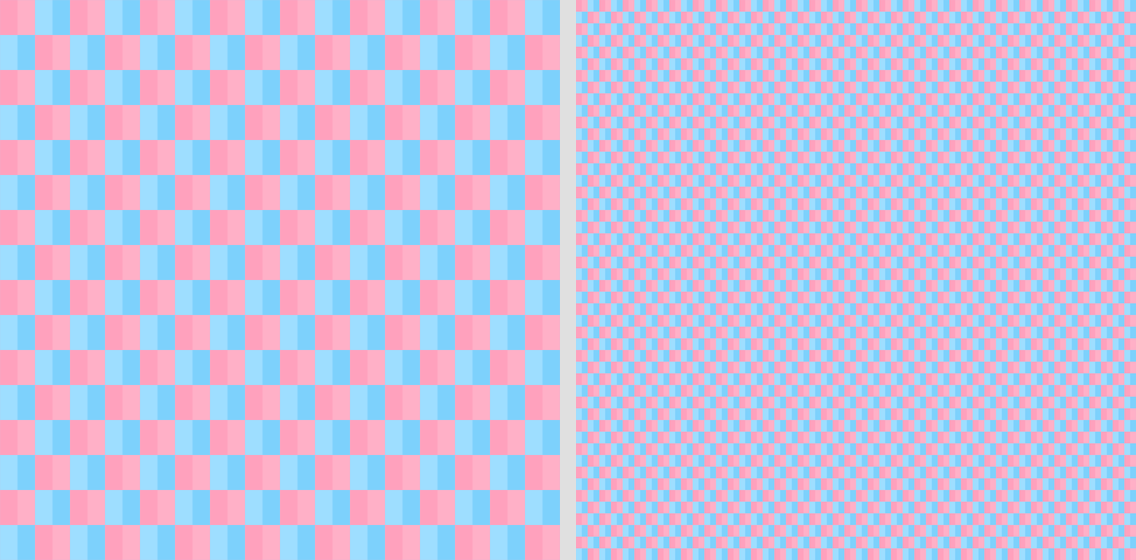
Left: one tile. Right: repeated 3 by 3.
Give the GLSL for this pattern, as a WebGL 1 fragment shader.

```glsl
precision highp float;

// Pastel checkerboard of pink and blue squares, each split upright into two tones.
// Smoothed square waves give the checker and the split; whole wave counts
// across the canvas make it tile.

uniform vec2 u_resolution;

const float REPEATS = 8.0;          // pink and blue pairs per side
const float EDGE_SOFTNESS = 0.0012; // half width of an edge, in canvas units

const vec3 DEEP_PINK  = vec3(1.00, 0.63, 0.74);
const vec3 LIGHT_PINK = vec3(1.00, 0.69, 0.78);
const vec3 LIGHT_BLUE = vec3(0.62, 0.87, 1.00);
const vec3 DEEP_BLUE  = vec3(0.49, 0.82, 0.99);

// 1 in the first half of each period, 0 in the second, with soft edges.
float squareWave(float position, float periods, float softness) {
  float edgeDistance = 0.25 - abs(fract(position * periods + 0.25) - 0.5);
  float halfWidth = softness * periods;
  return smoothstep(-halfWidth, halfWidth, edgeDistance);
}

void main() {
  vec2 uv = gl_FragCoord.xy / u_resolution;
  float pixel = 1.0 / min(u_resolution.x, u_resolution.y);
  float softness = max(EDGE_SOFTNESS, 0.5 * pixel);

  // Checker: blue where the column and row waves agree, pink elsewhere
  float column = squareWave(uv.x, REPEATS, softness);
  float row = squareWave(uv.y, REPEATS, softness);
  float pink = mix(column, 1.0 - column, row);

  // Split: the right half of every square takes its second tone
  float rightHalf = 1.0 - squareWave(uv.x, 2.0 * REPEATS, softness);
  vec3 blueTone = mix(LIGHT_BLUE, DEEP_BLUE, rightHalf);
  vec3 pinkTone = mix(DEEP_PINK, LIGHT_PINK, rightHalf);

  gl_FragColor = vec4(mix(blueTone, pinkTone, pink), 1.0);
}
```
